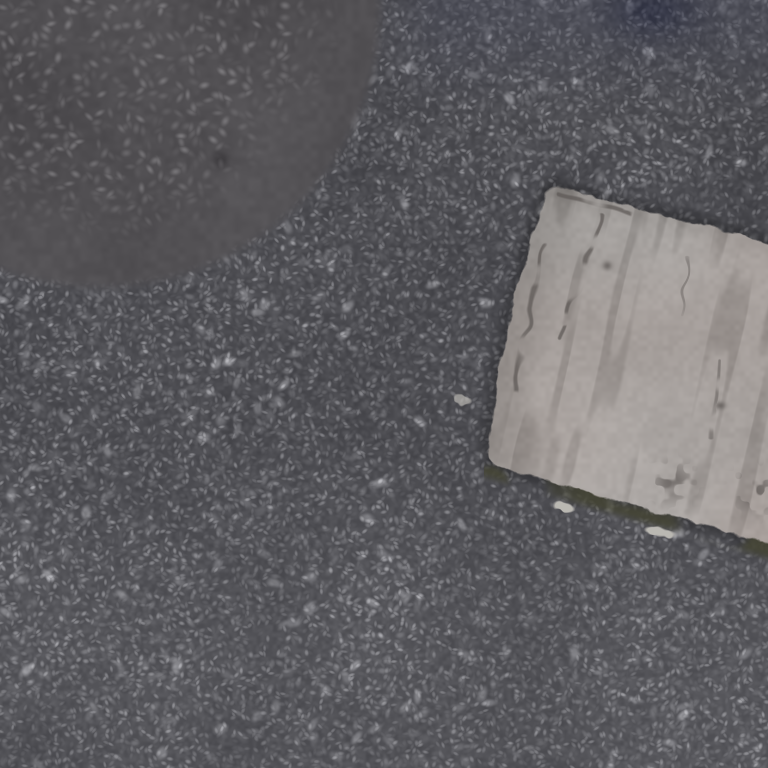
A WebGL 1 fragment shader for this texture:

```glsl
precision highp float;
// Speckled asphalt with a smooth round patch and a worn, pale painted slab.
// Jittered ellipses form the grit; half-planes bound the slab, and
// value noise roughens its rim, cracks, moss and stains.
uniform vec2 u_resolution;

vec2 hash2(vec2 p) {
  vec3 q = fract(p.xyx * vec3(0.1031, 0.103, 0.0973));
  q += dot(q, q.yzx + 33.33);
  return fract((q.xx + q.yz) * q.zy);
}

float noise(vec2 p) {
  vec2 i = floor(p), f = fract(p);
  f = f * f * (3.0 - 2.0 * f);
  return mix(mix(hash2(i).x, hash2(i + vec2(1, 0)).x, f.x),
             mix(hash2(i + vec2(0, 1)).x, hash2(i + vec2(1, 1)).x, f.x), f.y);
}

float fbm(vec2 p) {
  float sum = 0.0, amp = 0.53;
  for (int i = 0; i < 4; i++) {
    sum += amp * noise(p);
    p = mat2(1.6, 1.2, -1.2, 1.6) * p + 7.3;
    amp *= 0.5;
  }
  return sum;
}

// Brightest of the randomly turned, elongated stones near p
float grit(vec2 p, float soft, float rarity) {
  vec2 cell = floor(p);
  float light = 0.0;
  for (int j = -1; j <= 1; j++) {
    for (int i = -1; i <= 1; i++) {
      vec2 id = cell + vec2(float(i), float(j));
      vec2 h = hash2(id), k = hash2(id + 71.7);
      vec2 d = p - id - h;
      float a = k.x * 3.14159;
      d = vec2(cos(a) * d.x + sin(a) * d.y, cos(a) * d.y - sin(a) * d.x);
      float r = length(d / vec2(0.55, 0.25 + 0.13 * h.x));
      light = max(light, pow(k.y, rarity) * (1.0 - smoothstep(1.0 - soft, 1.0 + 0.4 * soft, r)));
    }
  }
  return light;
}

// Soft stroke from a to b, broken up along its length
float crack(vec2 p, vec2 a, vec2 b, float width) {
  p.x += 0.012 * (noise(p * 45.0) - 0.5);
  vec2 ab = b - a;
  float t = clamp(dot(p - a, ab) / dot(ab, ab), 0.0, 1.0);
  float d = length(p - a - ab * t);
  return (1.0 - smoothstep(width * 0.3, width * 1.4, d)) * smoothstep(0.25, 0.6, noise(p * 60.0 + 9.0));
}

float blob(vec2 p, vec2 c, vec2 r) {
  return exp(-dot((p - c) / r, (p - c) / r));
}

// Pale chip with a ragged outline
float chip(vec2 p, vec2 c, vec2 r) {
  float d = length((p - c - vec2(0.0, -0.2 * (p.x - c.x))) / r);
  return 1.0 - smoothstep(0.75, 1.2, d + 0.7 * (noise(p * 140.0) - 0.5));
}

void main() {
  vec2 p = gl_FragCoord.xy / u_resolution.y;
  float aa = 1.2 / u_resolution.y;

  // Asphalt tone: paler below, bluish and soft towards the top
  float broad = fbm(p * 6.0);
  float top = smoothstep(0.83, 1.0, p.y) * smoothstep(0.45, 0.6, p.x);
  float tone = 0.288 + 0.035 * smoothstep(0.5, 0.1, p.y) + 0.05 * (broad - 0.5) + 0.012 * top;
  float fine = noise(p * 190.0) - 0.5;
  float stones = 0.19 * grit(p * 125.0, 0.8, 1.6) + 0.13 * grit(p * 84.0 + 31.0, 0.8, 3.0);
  stones += 0.22 * grit(p * 52.0 + 11.0, 0.7, 14.0);
  stones *= (0.65 + 0.7 * broad) * (1.0 - 0.45 * top);
  vec3 color = vec3(tone + 0.055 * fine + stones) + vec3(0.0, 0.0, 0.019);
  color += vec3(-0.008, -0.004, 0.014) * top;

  // Smooth round patch whose blurred rim fades into larger grit
  float rim = length(p - vec2(0.13, 0.991)) - 0.367;
  float inner = smoothstep(-0.03, -0.15, rim + 0.08 * (broad - 0.5));
  float worn = 0.315 + 0.06 * (broad - 0.5) + 0.03 * (noise(p * 110.0) - 0.5);
  worn += inner * (0.16 * grit(p * 78.0 + 5.0, 1.0, 1.8) - 0.015);
  color = mix(color, vec3(worn + 0.008, worn, worn + 0.012), 1.0 - smoothstep(-0.012, 0.007, rim));
  color -= vec3(0.08, 0.075, 0.05) * blob(p, vec2(0.85, 0.985), vec2(0.055, 0.035));
  color -= 0.08 * blob(p, vec2(0.288, 0.792), vec2(0.01));

  // Slab as three half-planes: left, top and bottom
  float bulge = 0.011 * sin(clamp((p.y - 0.404) / 0.349, 0.0, 1.0) * 3.14159);
  float left = dot(p - vec2(0.634, 0.404), vec2(-0.975, 0.223)) - bulge;
  float upper = dot(p - vec2(0.725, 0.757), vec2(0.257, 0.967));
  float lower = dot(p - vec2(0.634, 0.397), vec2(-0.276, -0.961));
  vec2 corner = max(vec2(left, max(upper, lower)) + 0.014, 0.0);
  float edge = max(max(left, upper), lower);
  edge = max(edge, length(corner) - 0.014) + 0.009 * (fbm(p * 55.0) - 0.5);

  // Contact shadow and moss around the slab
  float near = 1.0 - smoothstep(0.0, 0.02, edge);
  color *= 1.0 - 0.24 * near;
  float moss = (1.0 - smoothstep(0.004, 0.02, abs(lower - 0.005))) * step(0.63, p.x);
  color = mix(color, vec3(0.27, 0.27, 0.2), moss * smoothstep(0.25, 0.55, noise(p * 22.0)) * 0.8);

  // Painted surface with stains, pores and a darker worn border
  vec3 paint = vec3(0.668, 0.645, 0.632) + 0.09 * (fbm(p * 9.0) - 0.5) + 0.035 * (noise(p * 150.0) - 0.5);
  paint += vec3(0.02, 0.0, -0.005) * (noise(p * 7.0 + 3.0) - 0.4);
  paint -= 0.07 * smoothstep(-0.07, 0.0, left) + 0.04 * smoothstep(-0.03, 0.0, upper);
  vec2 along = vec2(dot(p, vec2(0.975, -0.223)), dot(p, vec2(0.223, 0.975)));
  paint -= 0.07 * smoothstep(0.6, 0.85, noise(along * vec2(85.0, 9.0)));
  float marks = crack(p, vec2(0.708, 0.68), vec2(0.664, 0.47), 0.0035);
  marks = max(marks, crack(p, vec2(0.782, 0.72), vec2(0.73, 0.56), 0.0028));
  marks = max(marks, crack(p, vec2(0.73, 0.747), vec2(0.85, 0.715), 0.003));
  marks = max(marks, 0.6 * crack(p, vec2(0.898, 0.665), vec2(0.885, 0.59), 0.002));
  marks = max(marks, 0.7 * crack(p, vec2(0.933, 0.53), vec2(0.927, 0.43), 0.0025));
  float pits = blob(p, vec2(0.875, 0.372), vec2(0.025, 0.022)) + blob(p, vec2(0.985, 0.36), vec2(0.025));
  marks = max(marks, pits * smoothstep(0.55, 0.75, noise(p * 105.0)));
  marks = max(marks, blob(p, vec2(0.938, 0.472), vec2(0.007, 0.005)) + blob(p, vec2(0.791, 0.654), vec2(0.006)));
  paint = mix(paint, vec3(0.37, 0.35, 0.34), 0.75 * clamp(marks, 0.0, 1.0));
  color = mix(color, paint, 1.0 - smoothstep(-aa, aa, edge));

  // Loose pale chips
  float chips = max(chip(p, vec2(0.733, 0.34), vec2(0.012, 0.006)), chip(p, vec2(0.857, 0.308), vec2(0.02, 0.006)));
  chips = max(chips, 0.7 * chip(p, vec2(0.602, 0.479), vec2(0.009, 0.007)));
  color = mix(color, vec3(0.73, 0.72, 0.7), chips);
  gl_FragColor = vec4(color, 1.0);
}
```
